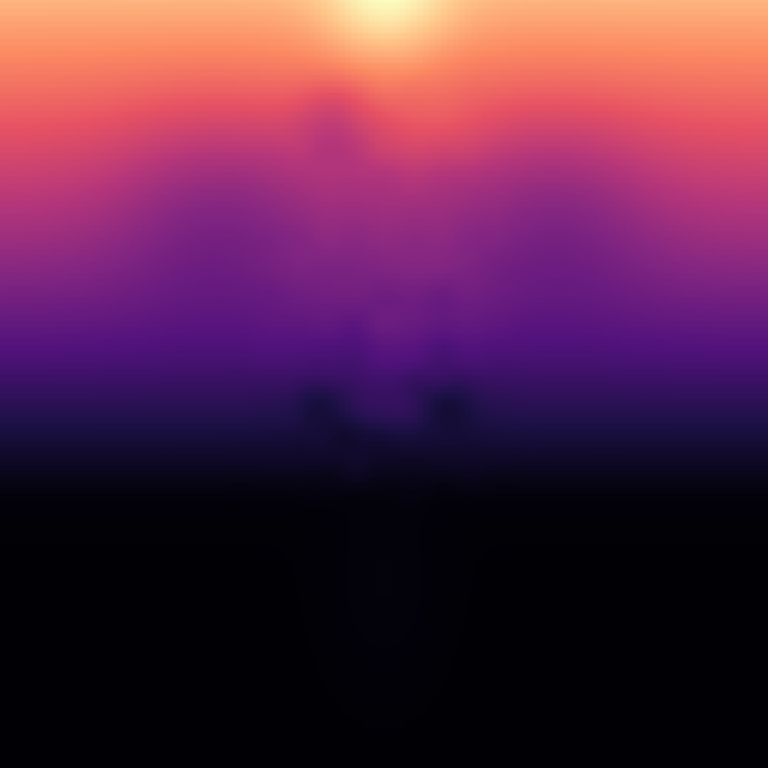
Write a WebGL 2 fragment shader that draws this background.

```glsl
#version 300 es
precision highp float;

#define HORIZON 0.352
#define HEAT_SLOPE 1.3
#define TOE_SOFTNESS 0.024
#define SUN_CENTRE vec2(0.503, 1.0)
#define SUN_SIZE vec2(0.082, 0.086)
#define SUN_HEAT 0.155
#define LOBE_OFFSET 0.225
#define LOBE_COOLING 0.105
#define SMUDGE_COOLING 0.06
#define NOISE_SCALE 26.0
#define NOISE_HEAT 0.05
#define GRID_CELLS 128.0

uniform vec2 u_resolution;
out vec4 fragColor;

float hash(vec2 p) {
    vec3 q = fract(vec3(p.xyx) * 0.1031);
    q += dot(q, q.yzx + 33.33);
    return fract((q.x + q.y) * q.z);
}

float valueNoise(vec2 p) {
    vec2 cell = floor(p);
    vec2 f = fract(p);
    f = f * f * (3.0 - 2.0 * f);
    float low = mix(hash(cell), hash(cell + vec2(1.0, 0.0)), f.x);
    float high = mix(hash(cell + vec2(0.0, 1.0)), hash(cell + 1.0), f.x);
    return mix(low, high, f.y);
}

// Soft elliptical spot, 1 at its centre
float spot(vec2 p, vec2 centre, vec2 size) {
    vec2 d = (p - centre) / size;
    return exp(-dot(d, d));
}

// Black, violet, rose, orange and cream in even steps of heat
vec3 heatColor(float heat) {
    const vec3 stops[9] = vec3[9](
        vec3(0.002, 0.001, 0.018), vec3(0.11, 0.065, 0.27),
        vec3(0.316, 0.070, 0.485), vec3(0.512, 0.148, 0.508),
        vec3(0.716, 0.215, 0.475), vec3(0.904, 0.320, 0.388),
        vec3(0.986, 0.536, 0.382), vec3(0.997, 0.769, 0.534),
        vec3(0.987, 0.991, 0.750));
    float t = clamp(heat, 0.0, 1.0) * 8.0;
    int i = min(int(t), 7);
    return mix(stops[i], stops[i + 1], t - float(i));
}

// Flat cells joined by smooth steps
vec2 softGrid(vec2 p) {
    vec2 g = p * GRID_CELLS;
    return (floor(g) + smoothstep(0.2, 0.8, fract(g))) / GRID_CELLS;
}

float skyHeat(vec2 p) {
    vec2 mirrored = vec2(abs(p.x - 0.5), p.y);
    float heat = HEAT_SLOPE * (p.y - HORIZON);

    // Sun and the warm tongue beneath it
    heat += SUN_HEAT * spot(p, SUN_CENTRE, SUN_SIZE);
    heat += 0.03 * spot(p, vec2(0.57, 0.83), vec2(0.07, 0.05));

    // Cool lobes on both sides, and the dip between them
    heat -= LOBE_COOLING * spot(mirrored, vec2(LOBE_OFFSET, 0.735), vec2(0.13, 0.13));
    heat -= 0.045 * spot(p, vec2(0.48, 0.77), vec2(0.15, 0.10));
    heat -= 0.075 * spot(p, vec2(0.435, 0.845), vec2(0.045, 0.05));

    // Dark smudges around a violet core
    heat -= SMUDGE_COOLING * spot(mirrored, vec2(0.082, 0.475), vec2(0.035, 0.032));
    heat -= 0.035 * spot(p, vec2(0.455, 0.435), vec2(0.03, 0.025));
    heat += 0.025 * spot(p, vec2(0.505, 0.49), vec2(0.045, 0.06));

    // Ragged detail near the middle column
    float wisps = valueNoise(p * NOISE_SCALE) - 0.5;
    heat += NOISE_HEAT * wisps * spot(p, vec2(0.5, 0.58), vec2(0.13, 0.25));

    // Gentle fade to black, with a faint trail below
    heat = 0.5 * (heat + sqrt(heat * heat + TOE_SOFTNESS * TOE_SOFTNESS));
    return heat + 0.013 * spot(p, vec2(0.5, 0.24), vec2(0.07, 0.13));
}

void main() {
    vec2 uv = gl_FragCoord.xy / u_resolution;
    fragColor = vec4(heatColor(skyHeat(softGrid(uv))), 1.0);
}
```
